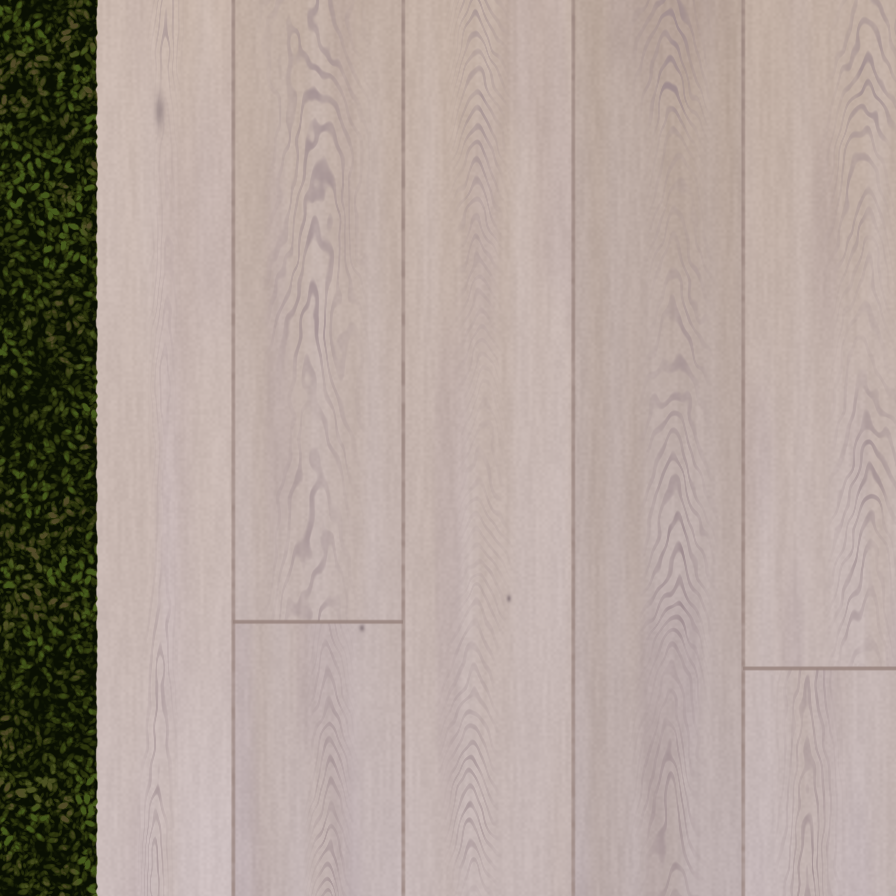
Write a WebGL 2 fragment shader that draws this texture.

```glsl
#version 300 es
precision highp float;
// Pale limed-oak floorboards with cathedral grain, beside a strip of mossy grass.
uniform vec2 u_resolution;
out vec4 fragColor;

const float LAWN_EDGE = 0.108;
const float BOARD_START = 0.0707;
const float BOARD_WIDTH = 0.1897;
const vec3 WOOD_WARM = vec3(0.770, 0.697, 0.652);
const vec3 WOOD_PALE = vec3(0.778, 0.724, 0.724);
const vec3 GRAIN_LILAC = vec3(0.600, 0.530, 0.545);
const vec3 SEAM_BROWN = vec3(0.590, 0.510, 0.485);
const vec3 MOSS_DEEP = vec3(0.04, 0.06, 0.01);
const vec3 MOSS_MID = vec3(0.17, 0.20, 0.05);
const vec3 MOSS_LIGHT = vec3(0.27, 0.35, 0.11);
const vec3 MOSS_DRY = vec3(0.32, 0.29, 0.16);

// Per plank: grain centre, grain half width, rings per canvas height, strength.
// The last two planks lie below the end joints.
const vec4 PLANKS[7] = vec4[7](
  vec4(0.57, 0.06, 8.0, 0.50), vec4(0.47, 0.18, 13.0, 0.65),
  vec4(0.43, 0.10, 50.0, 0.55), vec4(0.58, 0.13, 32.0, 0.75),
  vec4(0.74, 0.14, 28.0, 0.75), vec4(0.55, 0.08, 46.0, 0.50),
  vec4(0.38, 0.11, 13.0, 0.65));
const float TONES[7] = float[7](0.015, -0.012, 0.0, -0.043, -0.008, -0.015, -0.012);

float hash(vec2 p) {
  vec3 q = fract(vec3(p.xyx) * 0.1031);
  q += dot(q, q.yzx + 33.33);
  return fract((q.x + q.y) * q.z);
}

float noise(vec2 p) {
  vec2 i = floor(p), f = fract(p);
  f = f * f * (3.0 - 2.0 * f);
  return mix(mix(hash(i), hash(i + vec2(1, 0)), f.x),
             mix(hash(i + vec2(0, 1)), hash(i + vec2(1, 1)), f.x), f.y);
}

// Soft dark line at a given distance from its axis
float softLine(float dist, float halfWidth) {
  return 1.0 - smoothstep(halfWidth * 0.2, halfWidth, abs(dist));
}

float spot(vec2 p, vec2 centre, vec2 radius) {
  return exp(-dot((p - centre) / radius, (p - centre) / radius));
}

// Nested arches that fade out sideways and break up along the plank
float cathedralGrain(vec2 p, float across, vec4 plank, float seed) {
  vec2 s = p + seed * 7.3;
  float drift = (noise(vec2(seed * 5.1, p.y * 5.0)) - 0.5) * 0.10;
  float d = (across - plank.x - drift) / plank.y;
  float warp = 2.6 * noise(s * vec2(38.0, 9.0)) + 0.7 * noise(s * vec2(100.0, 45.0));
  float phase = plank.z * p.y + 2.2 * sqrt(d * d + 0.08) + warp;
  float rings = smoothstep(0.1, 0.95, sin(6.28318 * phase));
  float patches = smoothstep(0.2, 0.65, noise(s * vec2(14.0, 7.0)));
  float pores = 0.45 + 0.75 * noise(s * vec2(130.0, 38.0));
  return rings * exp(-d * d * 0.8) * (0.25 + 0.75 * patches) * pores * plank.w;
}

vec3 woodColor(vec2 p) {
  float boardPos = (p.x - BOARD_START) / BOARD_WIDTH;
  float board = floor(boardPos), across = fract(boardPos);
  bool jointed = board == 1.0 || board == 4.0;
  float jointY = board == 1.0 ? 0.306 : 0.254;
  int plank = int(clamp(board, 0.0, 4.0));
  if (jointed && p.y < jointY) plank = board == 1.0 ? 5 : 6;
  float seed = float(plank) + 1.0;

  // Base tone, broad streaks, fine fibres and speckle
  float streak = noise(vec2(p.x * 48.0 + seed * 9.0, p.y * 2.5));
  float cool = 0.9 - p.y * 0.85 + (streak - 0.5) * 0.35;
  vec3 color = mix(WOOD_WARM, WOOD_PALE, clamp(cool, 0.0, 1.0)) + TONES[plank];
  color += (streak - 0.5) * 0.022;
  color += (noise(p * vec2(240.0, 22.0) + seed) - 0.5) * 0.028;
  color += (noise(p * 310.0) - 0.5) * 0.026;
  color -= vec3(0.02, 0.022, 0.015) * smoothstep(0.55, 0.85, noise(p * vec2(26.0, 4.0) + seed * 3.0));
  color = mix(color, GRAIN_LILAC, cathedralGrain(p, across, PLANKS[plank], seed));

  // Long seams and end joints
  float seamDist = (across - round(across)) * BOARD_WIDTH;
  float seamWear = 0.5 + 0.35 * noise(p * vec2(40.0, 150.0));
  color = mix(color, SEAM_BROWN, softLine(seamDist, 0.0034) * seamWear);
  if (jointed) color = mix(color, SEAM_BROWN, softLine(p.y - jointY, 0.0034) * 0.85);

  // Small knots
  float knots = spot(p, vec2(0.568, 0.332), vec2(0.0025, 0.004))
              + spot(p, vec2(0.404, 0.299), vec2(0.003, 0.004))
              + spot(p, vec2(0.178, 0.876), vec2(0.005, 0.018)) * 0.7;
  return mix(color, GRAIN_LILAC * 0.85, min(knots, 1.0) * 0.8);
}

// Overlapping tilted leaflets; the brightest one on top wins
float leaflets(vec2 p) {
  vec2 cell = floor(p);
  float light = 0.0;
  for (int y = -1; y <= 1; y++)
    for (int x = -1; x <= 1; x++) {
      vec2 id = cell + vec2(x, y);
      vec2 d = p - id - vec2(hash(id), hash(id + 17.0));
      float angle = 6.28318 * hash(id + 41.0);
      vec2 axis = vec2(cos(angle), sin(angle));
      vec2 q = vec2(dot(d, axis), dot(d, vec2(-axis.y, axis.x)));
      float leaf = 1.0 - smoothstep(0.25, 0.8, length(q * vec2(0.85, 1.6)));
      light = max(light, leaf * hash(id + 73.0));
    }
  return light;
}

vec3 lawnColor(vec2 p) {
  float light = 0.7 * leaflets(p * 105.0) + 0.3 * leaflets(p * 190.0 + 5.0);
  light *= 0.55 + 0.75 * noise(p * 19.0);
  vec3 color = mix(MOSS_DEEP, MOSS_MID, smoothstep(0.05, 0.42, light));
  float dry = smoothstep(0.5, 0.85, noise(p * 28.0 + 3.0) + 0.12 * p.y);
  return mix(color, mix(MOSS_LIGHT, MOSS_DRY, dry), smoothstep(0.35, 0.75, light));
}

void main() {
  vec2 p = gl_FragCoord.xy / u_resolution;
  float pixel = 1.0 / u_resolution.x;
  float edge = LAWN_EDGE + (noise(vec2(1.0, p.y * 190.0)) - 0.5) * 0.002;
  float floorMask = smoothstep(edge - pixel, edge + pixel, p.x);
  fragColor = vec4(mix(lawnColor(p), woodColor(p), floorMask), 1.0);
}
```
